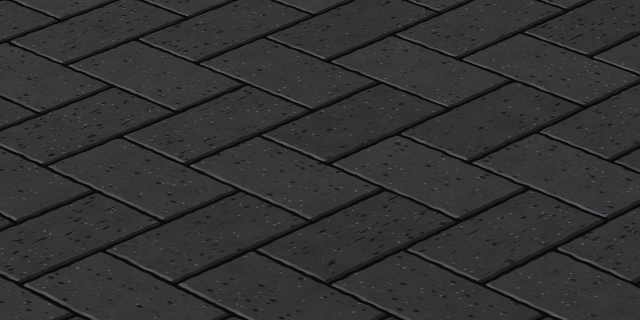
Give the GLSL for this texture, as a Shadertoy shader.

```glsl
// Dark clay pavers laid in herringbone, seen in gentle perspective.
// Each point is projected to the ground, assigned to its brick by lattice
// arithmetic, then shaded with joints, bevels, side faces, pits and grain.

// View: distances in canvas heights
const float HORIZON = 4.85;        // height of the vanishing line
const float CENTER_X = 1.023;      // x of the straight-ahead line
const float COLUMN_SCALE = 0.1015; // column spacing per unit below horizon
const float ROW_START = 0.21097;   // inverse depth of the first row
const float ROW_STEP = 0.0182;     // inverse depth between rows
const float TILT = 0.0234;         // slight roll growing with distance

// Brick: distances in brick widths
const float BRICK_LENGTH = 1.81;
const float HALF_JOINT = 0.023;
const float CORNER = 0.03;
const float BEVEL_WIDTH = 0.042;
const float SIDE_WIDTH = 0.05;
const float EDGE_WOBBLE = 0.014;

const vec3 FACE_DARK = vec3(0.188, 0.189, 0.193);
const vec3 FACE_LIGHT = vec3(0.243, 0.246, 0.254);
const vec3 BEVEL_COLOR = vec3(0.345, 0.352, 0.365);
const vec3 SIDE_COLOR = vec3(0.125, 0.125, 0.128);
const vec3 JOINT_COLOR = vec3(0.045, 0.045, 0.048);
const vec3 SPECK_COLOR = vec3(0.42, 0.43, 0.44);

struct Brick {
    vec2 p;      // position from the brick corner
    vec2 size;
    vec2 id;
    float falls; // 1 if the long side falls to the right, else 0
};

vec2 hash22(vec2 p) {
    vec3 q = fract(vec3(p.xyx) * vec3(0.1031, 0.1030, 0.0973));
    q += dot(q, q.yzx + 33.33);
    return fract((q.xx + q.yz) * q.zy);
}

float cornerGradient(vec2 cell, vec2 offset) {
    float angle = 6.2832 * hash22(cell).x;
    return dot(vec2(cos(angle), sin(angle)), offset);
}

float gradientNoise(vec2 p) {
    vec2 i = floor(p), f = p - i;
    vec2 w = f * f * f * (f * (f * 6.0 - 15.0) + 10.0);
    vec2 e = vec2(1.0, 0.0);
    float low = mix(cornerGradient(i, f), cornerGradient(i + e, f - e), w.x);
    float high = mix(cornerGradient(i + e.yx, f - e.yx), cornerGradient(i + 1.0, f - 1.0), w.x);
    return 1.4 * mix(low, high, w.y);
}

// Scattered round dots, at most one per unit cell
float specks(vec2 p, float chance, float radius, float blur) {
    vec2 cell = floor(p);
    float size = radius * (0.5 + hash22(cell + 7.3).y);
    float d = length(p - cell - 0.3 - 0.4 * hash22(cell));
    float present = step(hash22(cell + 41.7).x, chance);
    return present * (1.0 - smoothstep(size - blur, size + blur, d));
}

// x: column, y: row of the ground lattice
vec2 groundFromCanvas(vec2 uv) {
    float x = uv.x - CENTER_X;
    float depth = HORIZON - uv.y + TILT * x * (uv.y - 0.11);
    return vec2(x / (COLUMN_SCALE * depth), (1.0 / depth - ROW_START) / ROW_STEP);
}

// Two zigzag rows can cover a point; each holds both brick directions
Brick findBrick(vec2 ground, vec2 axes) {
    Brick brick = Brick(vec2(0.0), vec2(1.0), vec2(0.0), 0.0);
    for (int k = 0; k < 2; k++) {
        float row = floor(ground.y) + float(k);
        vec2 q = axes - row * BRICK_LENGTH * vec2(1.0, -1.0);
        vec2 falling = q - floor(q.x);
        vec2 rising = q - floor(q.y) - vec2(1.0, 0.0);
        if (falling.y >= 0.0 && falling.y < BRICK_LENGTH)
            brick = Brick(falling, vec2(1.0, BRICK_LENGTH), vec2(floor(q.x), row), 1.0);
        if (rising.x >= 0.0 && rising.x < BRICK_LENGTH)
            brick = Brick(rising, vec2(BRICK_LENGTH, 1.0), vec2(floor(q.y), row + 50.0), 0.0);
    }
    return brick;
}

vec3 faceColor(Brick brick, vec2 uv, float blur) {
    vec2 along = mix(brick.p, brick.p.yx, brick.falls);
    vec2 seed = hash22(brick.id);
    vec2 q = along + 37.0 * seed;
    float tone = 0.28 + 0.2 * brick.falls + 0.25 * (seed.x - 0.5);
    tone += 0.22 * (uv.y - 0.5) - 0.08 * (uv.x - 1.0);
    tone += 0.25 * gradientNoise(q * 3.0) + 0.3 * gradientNoise(q * vec2(14.0, 26.0));
    tone += 0.25 * gradientNoise(q * 47.0);
    vec3 color = mix(FACE_DARK, FACE_LIGHT, clamp(tone, -0.3, 1.3));
    // Drag marks follow the long side, stronger on some bricks
    float drag = gradientNoise(q * vec2(5.0, 24.0)) + 0.3 * gradientNoise(q * 9.0);
    float marks = smoothstep(0.5, 0.75, drag) * mix(0.75, 0.25, brick.falls) * (0.4 + 0.6 * seed.y);
    float pits = specks(q * vec2(7.0, 11.0), 0.16, 0.17, 9.0 * blur);
    color = mix(color, JOINT_COLOR, max(marks, 0.6 * pits));
    return mix(color, SPECK_COLOR, 0.6 * specks(q * 13.0 + 5.0, 0.13, 0.14, 9.0 * blur));
}

void mainImage(out vec4 fragColor, in vec2 fragCoord) {
    vec2 uv = fragCoord / iResolution.y;
    vec2 ground = groundFromCanvas(uv);
    vec2 axes = ground.x + BRICK_LENGTH * ground.y * vec2(1.0, -1.0);
    float blur = 3.2 / iResolution.y;
    Brick brick = findBrick(ground, axes);

    // Rounded outline with slightly worn edges
    vec2 p = brick.p + EDGE_WOBBLE * vec2(gradientNoise(axes * 8.0), gradientNoise(axes * 8.0 + 19.0));
    vec2 box = abs(p - 0.5 * brick.size) - 0.5 * brick.size + HALF_JOINT + CORNER;
    float outline = length(max(box, 0.0)) + min(max(box.x, box.y), 0.0) - CORNER;

    // Lit bevel faces lower left, shaded side faces lower right
    float lit = 1.0 - smoothstep(BEVEL_WIDTH - blur, BEVEL_WIDTH + blur, p.x - HALF_JOINT);
    float side = 1.0 - smoothstep(SIDE_WIDTH - blur, SIDE_WIDTH + blur, brick.size.y - HALF_JOINT - p.y);
    float wear = clamp(0.7 + 0.5 * gradientNoise(axes * 4.0 + 3.0), 0.2, 1.0);
    vec3 color = faceColor(brick, uv, blur);
    color = mix(color, BEVEL_COLOR, lit * wear);
    color = mix(color, SIDE_COLOR, side);
    color = mix(color, JOINT_COLOR, smoothstep(-blur, blur, outline));
    fragColor = vec4(color, 1.0);
}
```
